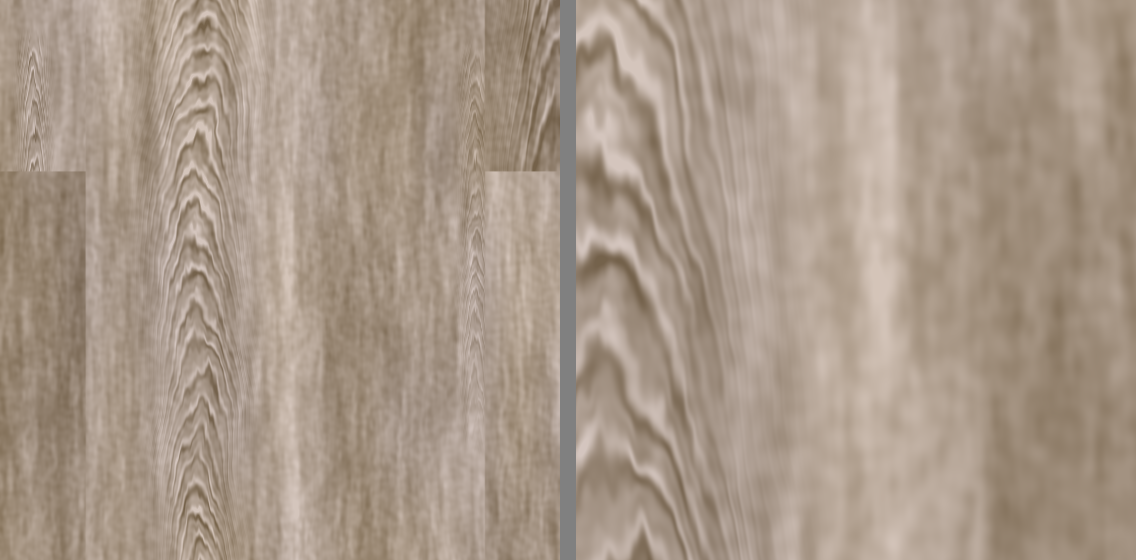
Left: the whole. Right: its middle third, enlarged.
This texture is drawn by a Shadertoy shader. Its source:

```glsl
// Weathered oak floor: tall greyish planks with streaked grain and arched cathedral figure.

const float TAU = 6.2831853;
const vec3 DARK_OAK = vec3(0.53, 0.46, 0.38);
const vec3 PALE_OAK = vec3(0.78, 0.72, 0.68);
const float LEFT_SEAM = 0.153;
const float RIGHT_SEAM = 0.866;
const float BUTT_JOINT = 0.694;

float hash(vec2 p) {
    return fract(sin(dot(p, vec2(127.1, 311.7))) * 43758.5453);
}

float noise(vec2 p) {
    vec2 i = floor(p), f = fract(p);
    f = f * f * (3.0 - 2.0 * f);
    return mix(mix(hash(i), hash(i + vec2(1, 0)), f.x),
               mix(hash(i + vec2(0, 1)), hash(i + vec2(1, 1)), f.x), f.y);
}

// Noise centred on zero
float wobble(vec2 p) {
    return noise(p) - 0.5;
}

// Streak noise whose cells are staggered per column, so no rows line up
float streak(vec2 p, vec2 frequency) {
    vec2 q = p * frequency;
    float column = floor(q.x), f = fract(q.x);
    float a = noise(vec2(column * 7.0 + 0.5, q.y + 9.0 * hash(vec2(column, 3.0))));
    float b = noise(vec2(column * 7.0 + 7.5, q.y + 9.0 * hash(vec2(column + 1.0, 3.0))));
    return mix(a, b, f * f * (3.0 - 2.0 * f)) - 0.5;
}

// Soft vertical band around x = center
float band(float x, float center, float width) {
    float d = (x - center) / width;
    return exp(-d * d);
}

// Broad tone, staggered streaks that break up, and soft mottling
float grain(vec2 p, float seed) {
    vec2 q = p + seed * vec2(3.7, 5.3);
    q.x += 0.014 * wobble(q * vec2(6.0, 4.0)) + 0.004 * wobble(q * vec2(30.0, 18.0));
    float g = 0.46 * wobble(q * vec2(13.0, 1.6));
    g += 0.42 * streak(q, vec2(34.0, 3.5));
    g += 0.46 * streak(q, vec2(70.0, 8.0));
    g += 0.52 * streak(q, vec2(118.0, 16.0));
    g += 0.26 * streak(q, vec2(180.0, 50.0));
    g += 0.22 * wobble(mat2(0.8, 0.6, -0.6, 0.8) * q * 105.0);
    return g;
}

// Stacked arches pointing up: soft pale crests over darker ones, legs dissolving
float cathedral(vec2 p, float center, float halfWidth, float pitch) {
    float dx = (p.x - center) / halfWidth;
    dx += 0.5 * wobble(vec2(center * 40.0, p.y * 7.0));
    float rise = p.y / pitch + 1.5 * dx * dx;
    rise += 1.6 * wobble(vec2(center * 90.0, p.y * 7.0));
    rise += 0.7 * wobble(vec2(dx * 2.6, p.y * 0.8 / pitch));
    rise += 0.25 * wobble(vec2(dx * 8.0, p.y * 3.0 / pitch));
    float phase = TAU * rise;
    float ring = sin(phase + 0.7 * sin(phase)) + 0.25 * sin(2.0 * phase);
    float patchy = 0.4 + 1.2 * noise(vec2(dx * 2.5 + 4.0, p.y * 1.1 / pitch));
    return ring * patchy * exp(-0.6 * dx * dx);
}

// Brightness of the full-height middle plank
float middlePlank(vec2 p) {
    float drift = 0.02 * wobble(vec2(2.0, p.y * 4.0));
    float x = p.x + drift;
    float tone = 0.54 + grain(p, 1.0);
    tone += 0.16 * band(x, 0.18, 0.035);
    tone += 0.40 * band(x, 0.522, 0.016) * (1.0 - smoothstep(0.55, 0.85, p.y));
    tone -= 0.16 * band(x, 0.61, 0.05);
    tone -= 0.20 * band(x, 0.265, 0.02) * smoothstep(0.2, 0.6, p.y);
    tone -= 0.14 * band(x, 0.425, 0.015) * smoothstep(0.3, 0.6, p.y);
    tone += 0.22 * band(x, 0.80, 0.08) * (1.0 - smoothstep(0.05, 0.45, p.y));
    tone += 0.44 * cathedral(p, 0.357, mix(0.036, 0.056, p.y), 0.056);
    float feather = smoothstep(0.15, 0.4, p.y) * (1.0 - smoothstep(0.85, 0.95, p.y));
    return tone + 0.20 * feather * cathedral(p, 0.852, 0.017, 0.042);
}

// Brightness of the left column, split by the butt joint
float leftColumn(vec2 p, float joint) {
    float lower = 0.30 + grain(p, 2.0) + 0.22 * (1.0 - smoothstep(0.0, 0.35, p.y));
    float upper = 0.54 + grain(p, 3.0);
    float figure = 1.0 - smoothstep(0.88, 0.96, p.y);
    upper += 0.38 * figure * cathedral(p, 0.06, 0.016, 0.046);
    return mix(lower, upper, joint);
}

// Brightness of the right column, split by the butt joint
float rightColumn(vec2 p, float joint) {
    float lower = 0.50 + 0.26 * smoothstep(0.05, 0.45, p.y) + grain(p, 4.0);
    float upper = 0.40 + grain(p, 5.0);
    upper += 0.46 * cathedral(p, 1.0, 0.05, 0.11);
    return mix(lower, upper, joint);
}

void mainImage(out vec4 fragColor, in vec2 fragCoord) {
    vec2 p = fragCoord / iResolution.xy;
    float soft = max(1.0 / iResolution.y, 0.002);

    // Plank layout
    float joint = smoothstep(-soft, soft, p.y - BUTT_JOINT);
    float inMiddle = smoothstep(-soft, soft, p.x - LEFT_SEAM)
                   * smoothstep(-soft, soft, RIGHT_SEAM - p.x);
    float side = p.x < 0.5 ? leftColumn(p, joint) : rightColumn(p, joint);
    float tone = mix(side, middlePlank(p), inMiddle);

    // Wood colour with a slow drift between olive and rosy grey
    vec3 color = mix(DARK_OAK, PALE_OAK, clamp(tone, -0.3, 1.2));
    color += wobble(p * vec2(14.0, 4.0)) * vec3(0.0, 0.008, 0.04);
    fragColor = vec4(color, 1.0);
}
```
